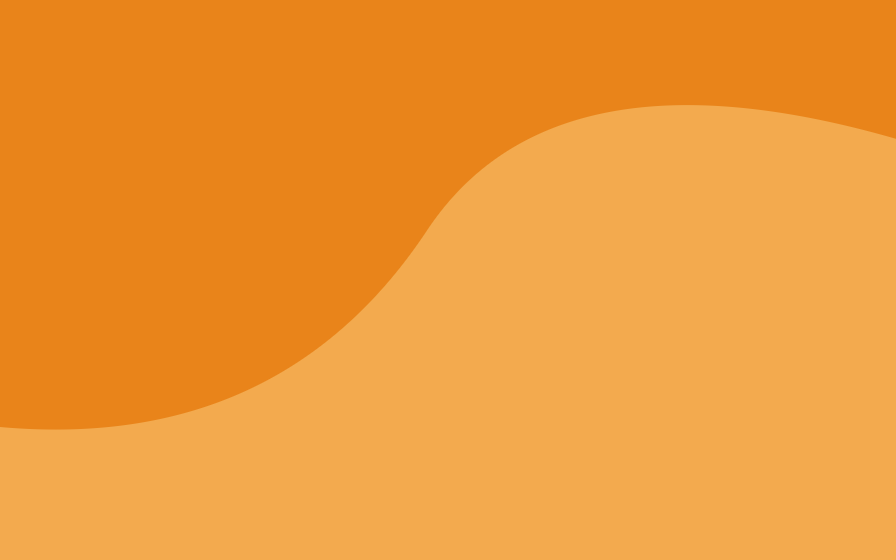
A Shadertoy shader for this background:

```glsl
// Height and slope at x of a quadratic Bezier whose x always increases
vec2 bezierHeight(float x, vec2 start, vec2 control, vec2 end) {
    vec2 lean = control - start;
    vec2 bend = start - 2.0 * control + end;
    float dx = x - start.x;
    float t = dx / (lean.x + sqrt(max(lean.x * lean.x + bend.x * dx, 0.0)));
    vec2 tangent = lean + bend * t;
    return vec2(start.y + t * (2.0 * lean.y + bend.y * t), tangent.y / tangent.x);
}

void mainImage(out vec4 fragColor, in vec2 fragCoord) {
    vec2 uv = fragCoord / iResolution.xy;
    vec3 deepOrange = vec3(0.914, 0.518, 0.102);
    vec3 paleOrange = vec3(0.953, 0.667, 0.306);

    // Valley on the left, crest on the right, meeting at one joint
    vec2 joint = vec2(0.4753, 0.5854);
    vec2 wave = uv.x < joint.x
        ? bezierHeight(uv.x, vec2(0.0, 0.2375), vec2(0.3112, 0.1927), joint)
        : bezierHeight(uv.x, joint, vec2(0.6159, 0.9292), vec2(1.0, 0.7521));

    // Distance across the edge, one pixel of smoothing
    float slope = wave.y * iResolution.y / iResolution.x;
    float edge = (wave.x - uv.y) * iResolution.y / sqrt(1.0 + slope * slope);
    float fill = clamp(edge + 0.5, 0.0, 1.0);

    fragColor = vec4(mix(deepOrange, paleOrange, fill), 1.0);
}
```
